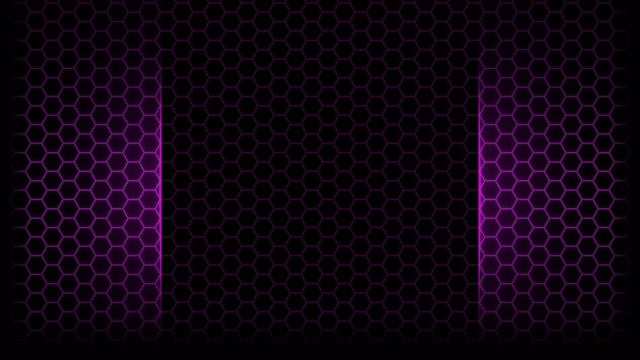
Give the GLSL for this background, as a Shadertoy shader.

```glsl
// Dark honeycomb with violet side panels, each lit along its inner edge by a thin magenta bar.

#define CELL_HEIGHT 0.0520   // flat-to-flat size of a hexagon, in canvas heights
#define GRID_SHIFT  -0.0020  // vertical offset of the honeycomb
#define LINE_WIDTH  0.0012   // half width of a honeycomb line
#define LINE_GLOW   0.0042   // falloff of the soft light around a line
#define PANEL_EDGE  0.4405   // distance of the bars from the centre
#define LIGHT_Y     -0.035   // height of the brightest part of the bars
#define BAR_BULGE   0.0060   // thickness of a bar at its middle
#define BAR_REACH   0.43     // half length of a bar

const vec3 BASE_COLOR   = vec3(0.006, 0.000, 0.007);
const vec3 CENTER_LINE  = vec3(0.150, 0.045, 0.155);
const vec3 PANEL_LINE   = vec3(0.400, 0.125, 0.430);
const vec3 PANEL_GLOW   = vec3(0.165, 0.008, 0.185);
const vec3 BAR_COLOR    = vec3(0.780, 0.070, 0.790);

// Distance from the centre of a flat-topped hexagon, measured along its normals.
float hexRadius(vec2 p) {
    p = abs(p);
    return max(p.y, dot(p, vec2(0.8660254, 0.5)));
}

// Distance to the nearest line of a honeycomb made of two interleaved lattices.
float honeycombEdge(vec2 p) {
    vec2 period = CELL_HEIGHT * vec2(1.7320508, 1.0);
    p.x += 0.25 * period.x;
    vec2 a = mod(p + 0.5 * period, period) - 0.5 * period;
    vec2 b = mod(p, period) - 0.5 * period;
    return 0.5 * CELL_HEIGHT - min(hexRadius(a), hexRadius(b));
}

float gaussian(float x, float width) {
    return exp(-x * x / (width * width));
}

void mainImage(out vec4 fragColor, in vec2 fragCoord) {
    vec2 p = (fragCoord - 0.5 * iResolution.xy) / iResolution.y;
    float pixel = 1.0 / iResolution.y;
    float outward = abs(p.x) - PANEL_EDGE;
    float lightY = p.y - LIGHT_Y;
    float panel = smoothstep(-0.5 * pixel, 0.5 * pixel, outward);

    // Fades toward the outer sides and the bottom
    float sideFade = 1.0 - smoothstep(0.79, 0.875, abs(p.x));
    float bottomFade = smoothstep(-0.49, -0.36, p.y);
    float fade = sideFade * bottomFade;

    // Honeycomb lines with a soft halo
    float edge = honeycombEdge(p - vec2(0.0, GRID_SHIFT));
    float core = 1.0 - smoothstep(0.0, LINE_WIDTH + pixel, edge);
    float line = 0.55 * core + 0.45 * exp(-edge / LINE_GLOW);
    float panelLight = 0.28 + 0.72 * gaussian(lightY, 0.32);
    vec3 lineColor = mix(CENTER_LINE, PANEL_LINE * panelLight, panel);

    // Violet light spilling outward from the bars
    float spill = panel * gaussian(outward, 0.19) * gaussian(lightY, 0.29);

    // Bars: lens shapes, straight inside and bulging outward
    float along = clamp(1.0 - abs(lightY) / BAR_REACH, 0.0, 1.0);
    float halfBar = 0.5 * BAR_BULGE * along;
    float barDistance = abs(outward - halfBar) - halfBar;
    float bar = 1.0 - smoothstep(-0.5 * pixel, pixel, barDistance);
    float barLight = smoothstep(0.0, 0.75, along);
    float barHalo = 0.16 * panel * exp(-max(barDistance, 0.0) / 0.008);

    vec3 color = BASE_COLOR + lineColor * line * fade;
    color += PANEL_GLOW * spill * bottomFade;
    color += BAR_COLOR * barHalo * barLight;
    color = mix(color, BAR_COLOR, bar * barLight * 0.85);
    fragColor = vec4(color, 1.0);
}
```
